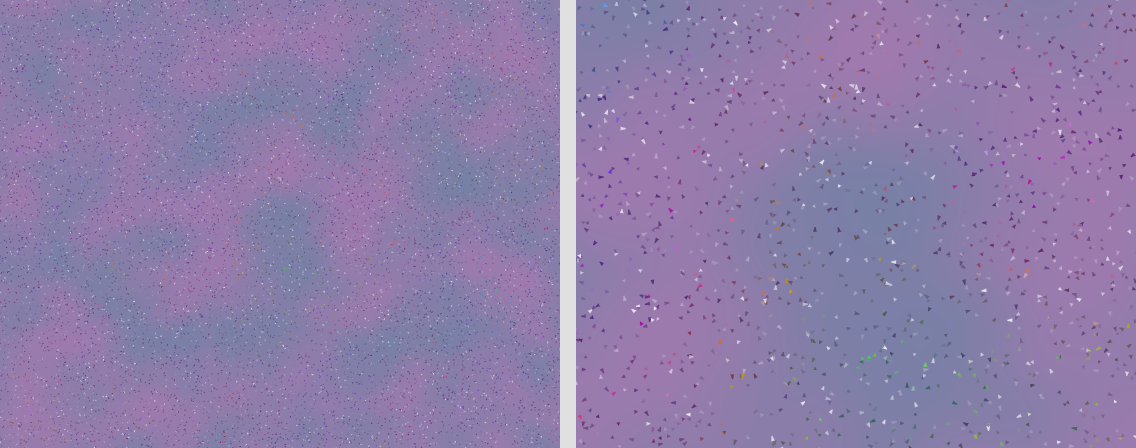
Left: the whole. Right: its middle third, enlarged.
A Shadertoy shader for this texture:

```glsl
const vec3 PINK = vec3(0.625, 0.478, 0.685);
const vec3 BLUE = vec3(0.460, 0.503, 0.648);
const vec3 PLUM = vec3(0.270, 0.190, 0.430);
const vec3 PALE = vec3(0.900, 0.890, 0.930);

const ivec2 CLOUD_CELLS = ivec2(7, 6);
const ivec2 HUE_CELLS = ivec2(5, 4);
const ivec2 SPECK_CELLS = ivec2(200, 160);

const float CLOUD_GAIN = 0.68;
const float CLOUD_BIAS = 0.53;
const float CLOUD_DETAIL = 0.40;
const float DARK_DENSITY = 0.23;
const float LIGHT_DENSITY = 0.16;
const float SPECK_WIDTH = 0.14;
const float SPECK_LENGTH = 0.31;
const float SPECK_TAPER = 0.55;
const float MAGENTA_HUE = 0.90;
const float HUE_RANGE = 0.80;
const float TAU = 6.2831853;

// Integer hash: three values from 0 to 1 for a cell and a seed
vec3 hash3(ivec2 cell, int seed) {
    uvec3 v = uvec3(ivec3(cell, seed)) * 1664525u + 1013904223u;
    v.x += v.y * v.z; v.y += v.z * v.x; v.z += v.x * v.y;
    v ^= v >> 16u;
    v.x += v.y * v.z; v.y += v.z * v.x; v.z += v.x * v.y;
    return vec3(v >> 8u) / 16777216.0;
}

float cornerSlope(ivec2 cell, ivec2 corner, vec2 local, ivec2 cells, int seed) {
    float angle = TAU * hash3((cell + corner) % cells, seed).x;
    return dot(vec2(cos(angle), sin(angle)), local - vec2(corner));
}

// Gradient noise that wraps over the canvas
float wrapNoise(vec2 uv, ivec2 cells, int seed) {
    vec2 p = uv * vec2(cells);
    ivec2 cell = ivec2(floor(p));
    vec2 f = fract(p);
    vec2 w = f * f * f * (f * (f * 6.0 - 15.0) + 10.0);
    float a = cornerSlope(cell, ivec2(0, 0), f, cells, seed);
    float b = cornerSlope(cell, ivec2(1, 0), f, cells, seed);
    float c = cornerSlope(cell, ivec2(0, 1), f, cells, seed);
    float d = cornerSlope(cell, ivec2(1, 1), f, cells, seed);
    return mix(mix(a, b, w.x), mix(c, d, w.x), w.y);
}

vec3 hueColor(float hue) {
    return 0.5 + 0.5 * cos(TAU * (hue - vec3(0.0, 1.0, 2.0) / 3.0));
}

// Coverage of a tapered sliver, q measured from its centre
float sliver(vec2 q, vec3 shape, float pixel) {
    float angle = TAU * shape.x;
    vec2 axis = vec2(cos(angle), sin(angle));
    q = vec2(dot(q, axis), dot(q, vec2(-axis.y, axis.x)));
    float len = mix(SPECK_WIDTH, SPECK_LENGTH, shape.y);
    float width = SPECK_WIDTH * (1.0 - SPECK_TAPER * q.x / len);
    float dist = max(abs(q.x) - len, abs(q.y) - width);
    return clamp(0.5 - dist / pixel, 0.0, 1.0);
}

// Freely placed slivers; look returns the random traits of the nearest one
float speckLayer(vec2 uv, float density, int seed, out vec3 look) {
    vec2 p = uv * vec2(SPECK_CELLS);
    ivec2 home = ivec2(floor(p));
    float pixel = float(SPECK_CELLS.x) / iResolution.x;
    float best = 0.0;
    look = vec3(0.0);
    for (int y = -1; y <= 1; y++) {
        for (int x = -1; x <= 1; x++) {
            ivec2 cell = home + ivec2(x, y);
            ivec2 id = (cell + SPECK_CELLS) % SPECK_CELLS;
            vec3 place = hash3(id, seed);
            if (place.z > density) continue;
            float cover = sliver(p - vec2(cell) - place.xy, hash3(id, seed + 1), pixel);
            if (cover > best) {
                best = cover;
                look = hash3(id, seed + 2);
            }
        }
    }
    return best;
}

void mainImage(out vec4 fragColor, in vec2 fragCoord) {
    vec2 uv = fragCoord / iResolution.xy;

    // Soft clouds
    float cloud = wrapNoise(uv, CLOUD_CELLS, 11)
                + CLOUD_DETAIL * wrapNoise(uv, CLOUD_CELLS * 2, 23);
    vec3 color = mix(BLUE, PINK, smoothstep(0.0, 1.0, CLOUD_BIAS + CLOUD_GAIN * cloud));

    // Tint of the specks drifts from blue over magenta to yellow
    float hue = MAGENTA_HUE + HUE_RANGE * wrapNoise(uv, HUE_CELLS, 37);
    vec3 look;

    // Dark specks
    float dark = speckLayer(uv, DARK_DENSITY, 41, look);
    vec3 tint = hueColor(hue + 0.12 * (look.x - 0.5));
    vec3 darkColor = mix(PLUM, 0.6 * tint, 0.6 * look.y);
    color = mix(color, darkColor, dark * mix(0.2, 0.9, look.z));

    // Light specks, some of them vivid
    float light = speckLayer(uv, LIGHT_DENSITY, 53, look);
    tint = hueColor(hue + 0.12 * (look.x - 0.5));
    vec3 lightColor = mix(PALE, 0.9 * tint, smoothstep(0.6, 0.9, look.y));
    color = mix(color, lightColor, light * mix(0.2, 1.0, look.z * look.z));

    fragColor = vec4(color, 1.0);
}
```
